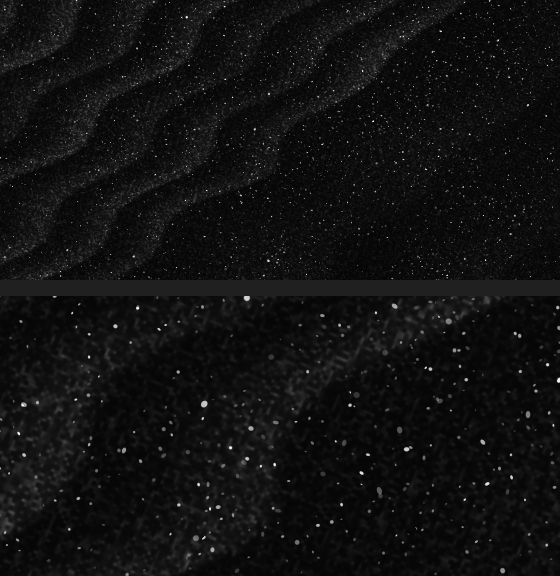
Top: the whole. Bottom: its middle third, enlarged.
Give the GLSL for this texture, as a Shadertoy shader.

```glsl
// Black sand dunes: slanted, wavy ripples with a lit face and a shaded lee side.
// The ripple shade is multiplied by fine grain noise, then layers of small
// glinting specks are scattered on top, growing larger toward the lower right.

#define DARK_SAND 0.041
#define LIT_SAND 0.125
#define RIPPLE_GAP 0.165
#define WIDE_GAP 0.45
#define WAVE_HEIGHT 0.035
#define WAVE_RATE 13.0
#define GRAIN_SCALE 215.0
#define GRAIN_CONTRAST 2.7
#define SPECK_LAYERS 4
#define SPECK_DENSITY 0.13
#define SPECK_LIGHT 0.85

float hash(vec2 p) {
    return fract(sin(dot(p, vec2(127.1, 311.7))) * 43758.5453);
}

float noise(vec2 p) {
    vec2 i = floor(p), f = fract(p);
    f = f * f * (3.0 - 2.0 * f);
    return mix(mix(hash(i), hash(i + vec2(1, 0)), f.x),
               mix(hash(i + vec2(0, 1)), hash(i + vec2(1, 1)), f.x), f.y);
}

mat2 rotation(float angle) {
    float c = cos(angle), s = sin(angle);
    return mat2(c, s, -s, c);
}

// Amount of light on the ripples; across grows toward the lower right.
float rippleLight(float along, float across) {
    float wave = WAVE_HEIGHT * cos(WAVE_RATE * (along - 0.9 * across - 0.68));
    wave *= 1.0 - 0.5 * smoothstep(1.1, 1.8, along);
    wave += 0.05 * (noise(vec2(along, across) * 3.0 + 7.0) - 0.5);
    float d = across - wave - 0.28;
    float phase = d / (d < 0.0 ? RIPPLE_GAP : WIDE_GAP);
    float f = fract(phase);
    float face = pow(smoothstep(0.05, 0.92, f), 1.5);
    float lee = 1.0 - smoothstep(0.86, 1.0, f);
    float strength = 0.45 + 0.8 * noise(vec2(along * 2.6, floor(phase) * 5.3));
    strength *= mix(1.0, 0.32, smoothstep(-0.02, 0.05, d));
    return face * lee * strength;
}

// Multiplier of the sand shade, averaging about one.
float grain(vec2 p) {
    float fine = noise(rotation(0.4) * p * GRAIN_SCALE);
    float coarse = noise(rotation(1.1) * p * GRAIN_SCALE * 0.6 + 31.0);
    float n = mix(fine, coarse, 0.3);
    return 0.55 + GRAIN_CONTRAST * n * n * n;
}

// One layer of sparse elliptic specks, at most one in each cell.
float specks(vec2 p, float cells, float radius, float chance, float seed) {
    vec2 q = rotation(seed) * p * cells;
    vec2 id = floor(q) + seed * 17.0;
    vec2 jitter = vec2(hash(id + 1.7), hash(id + 5.1));
    vec2 d = rotation(6.283 * hash(id + 9.3)) * (fract(q) - 0.3 - 0.4 * jitter) / cells;
    d.y *= 1.0 + 0.7 * hash(id + 3.9);
    float size = radius * (0.65 + 0.6 * hash(id + 2.3));
    float blur = 0.6 / iResolution.y + 0.0003;
    float shape = 1.0 - smoothstep(size - blur, size + blur, length(d));
    float glint = 0.2 + 0.8 * pow(hash(id + 6.6), 2.0);
    return shape * glint * step(hash(id + 8.2), chance);
}

void mainImage(out vec4 fragColor, in vec2 fragCoord) {
    vec2 p = fragCoord / iResolution.y;
    float along = dot(p, vec2(0.77, 0.64));
    float across = dot(p, vec2(0.64, -0.77));

    // Sand shade with broad tonal drift
    float light = rippleLight(along, across);
    float drift = 0.8 + 0.4 * noise(p * 2.3 + 11.0);
    float nearness = smoothstep(-0.3, 1.0, across);
    float sand = mix(DARK_SAND, LIT_SAND, light) * drift * (1.08 - 0.2 * nearness);
    float value = sand * grain(p);

    // Glints, clustered and slightly denser on the lit faces
    float cluster = (0.4 + 1.2 * noise(p * 5.0 + 3.0)) * (0.8 + 0.6 * light);
    for (int i = 0; i < SPECK_LAYERS; i++) {
        float k = float(i) / float(SPECK_LAYERS - 1);
        float cells = mix(78.0, 32.0, k);
        float radius = mix(0.0017, 0.0038, k);
        float chance = SPECK_DENSITY * cluster * mix(1.0, 0.75 * nearness, k);
        value += SPECK_LIGHT * specks(p, cells, radius, chance, 0.5 + float(i) * 0.83);
    }

    fragColor = vec4(vec3(min(value, 0.95)), 1.0);
}
```
